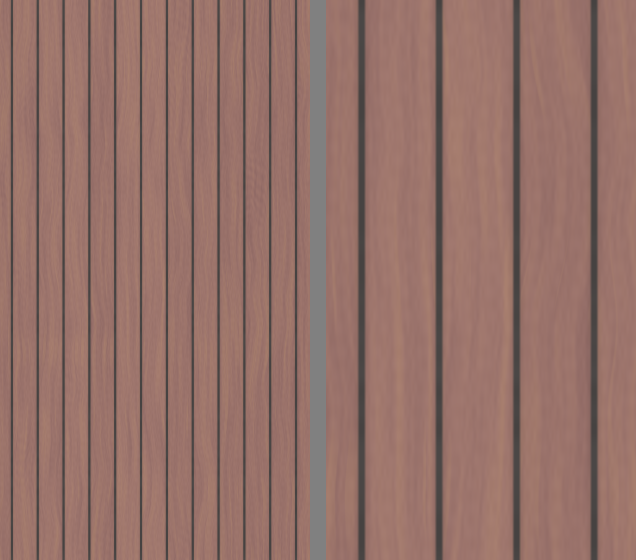
Left: the whole. Right: its middle third, enlarged.
This texture is drawn by a WebGL 1 fragment shader. Its source:

```glsl
precision highp float;
// Upright reddish hardwood planks with dark caulked seams and fine, wavering grain.

uniform vec2 u_resolution;

const float PLANKS = 12.0;          // planks across the tile
const float SEAM_OFFSET = 0.46;     // first seam, in plank widths from the left
const float SEAM_HALF = 0.043;      // half the seam width, in plank widths
const float SEAM_SOFT = 0.022;      // softness of the seam edge
const float GRAIN_SWAY = 0.16;      // sideways wander of the grain
const float PLANK_VARIATION = 0.022;
const vec3 WOOD = vec3(0.617, 0.458, 0.424);
const vec3 TAN = vec3(0.675, 0.515, 0.425);
const vec3 MAUVE = vec3(0.545, 0.400, 0.390);
const vec3 SEAM = vec3(0.285, 0.270, 0.265);

float hash(vec2 p) {
  return fract(sin(dot(p, vec2(127.1, 311.7))) * 43758.5453);
}

// Value noise that wraps vertically after rows cells; seed selects a plank.
float noise(vec2 p, float rows, float seed) {
  vec2 cell = floor(p);
  vec2 f = fract(p);
  f = f * f * (3.0 - 2.0 * f);
  float y0 = mod(cell.y, rows);
  float y1 = mod(cell.y + 1.0, rows);
  float x = cell.x + seed * 67.0;
  float low = mix(hash(vec2(x, y0)), hash(vec2(x + 1.0, y0)), f.x);
  float high = mix(hash(vec2(x, y1)), hash(vec2(x + 1.0, y1)), f.x);
  return mix(low, high, f.y);
}

// Noise over one plank with the given cell counts across and along it, -1 to 1.
float grain(vec2 p, float across, float along, float seed) {
  return 2.0 * noise(p * vec2(across, along), along, seed) - 1.0;
}

vec3 plankColor(vec2 p, float id) {
  float seed = id + 1.0;

  // The fibres drift slowly sideways along the plank.
  float sway = grain(vec2(0.0, p.y), 1.0, 7.0, seed + 20.0)
             + 0.4 * grain(vec2(0.0, p.y), 1.0, 19.0, seed + 40.0);
  vec2 q = vec2(p.x + GRAIN_SWAY * sway, p.y);

  float broad = grain(q, 4.0, 5.0, seed);
  float streak = grain(q, 10.0, 9.0, seed + 60.0);
  float fine = grain(q, 22.0, 24.0, seed + 80.0);
  float pores = grain(p, 30.0, 140.0, seed + 100.0);

  // Slanted ripples come and go, stronger on some planks.
  float figure = smoothstep(0.1, 0.8, grain(p, 1.5, 6.0, seed + 120.0));
  float slant = p.x * 2.0 + 48.0 * p.y + 1.5 * broad;
  float ripple = sin(6.28318 * slant) * figure * hash(vec2(id, 5.3));

  float tone = 0.26 * broad + 0.30 * streak + 0.20 * fine + 0.16 * ripple;
  vec3 color = mix(WOOD, TAN, max(tone, 0.0));
  color = mix(color, MAUVE, max(-tone, 0.0));

  // Sparse golden threads follow the fibres.
  float thread = smoothstep(0.45, 0.9, grain(q, 13.0, 8.0, seed + 140.0));
  color = mix(color, TAN, 0.45 * thread);

  float tint = hash(vec2(id, 9.7)) - 0.5;
  return color + PLANK_VARIATION * tint * vec3(1.0, 0.9, 0.7) + 0.009 * pores;
}

void main() {
  vec2 uv = gl_FragCoord.xy / u_resolution;
  float x = uv.x * PLANKS - SEAM_OFFSET;
  float id = mod(floor(x), PLANKS);
  vec2 p = vec2(fract(x), uv.y);
  float seamDistance = min(p.x, 1.0 - p.x);

  vec3 color = plankColor(p, id);

  // Planks darken slightly where they meet the caulking.
  color *= 1.0 - 0.06 * (1.0 - smoothstep(SEAM_HALF, 0.13, seamDistance));

  // Caulked seam, smoothed to at least one pixel.
  float soft = max(SEAM_SOFT, 0.5 * PLANKS / u_resolution.x);
  float wood = smoothstep(SEAM_HALF - soft, SEAM_HALF + soft, seamDistance);
  vec3 seam = SEAM + 0.012 * grain(vec2(0.0, uv.y), 1.0, 90.0, 200.0);
  gl_FragColor = vec4(mix(seam, color, wood), 1.0);
}
```
